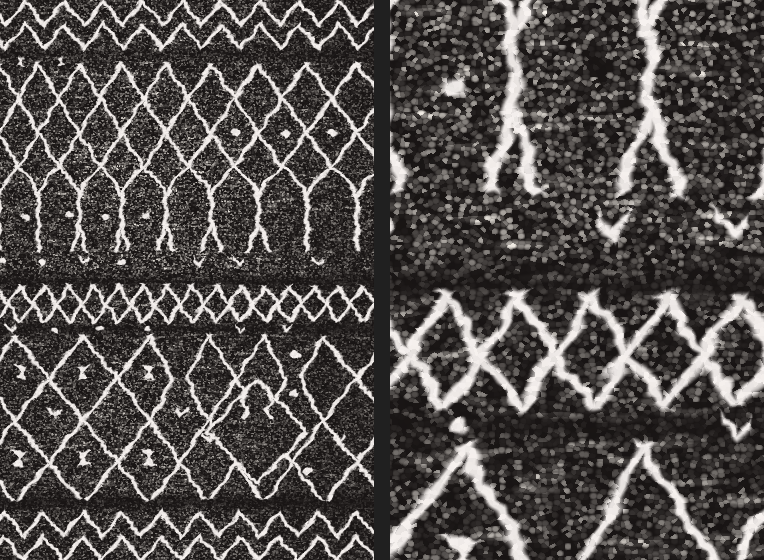
Left: the whole. Right: its middle third, enlarged.
Write a Shadertoy shader that draws this pattern.

```glsl
float hash(vec2 p) {
    vec3 q = fract(vec3(p.xyx) * 0.1031);
    q += dot(q, q.yzx + 33.33);
    return fract((q.x + q.y) * q.z);
}

// Cellular noise: x = distance to the nearest seed, y = random value of its cell
vec2 cellular(vec2 p) {
    vec2 nearest = vec2(9.0, 0.0), base = floor(p);
    for (int j = -1; j <= 1; j++)
    for (int i = -1; i <= 1; i++) {
        vec2 cell = base + vec2(i, j);
        vec2 seed = cell + vec2(hash(cell + 17.0), hash(cell + 71.0));
        float dist = length(p - seed);
        if (dist < nearest.x) nearest = vec2(dist, hash(cell + 131.0));
    }
    return nearest;
}

float tri(float t) { return abs(fract(t + 0.5) - 0.5); }

float band(float y, float centre, float width) {
    float t = (y - centre) / width;
    return exp(-t * t);
}

// Mirrored strands at a given spread either side of each whole column
float strands(float u, float spread, float scale) {
    return abs(tri(u) - spread) * scale;
}

const float DOT = 0.0, BOW = 1.0, VEE = 2.0, MIXED = 3.0;

// A row of small motifs between two x limits; MIXED also skips some slots
float motifRow(vec2 p, float y, float x0, float period, vec2 limits, float kind, float size) {
    float slot = round((p.x - x0) / period), x = x0 + slot * period;
    float pick = hash(vec2(slot, y));
    if (x < limits.x || x > limits.y || (kind == MIXED && pick > 0.8)) return 9.0;
    vec2 q = (p - vec2(x, y) - 0.9 * vec2(pick - 0.5, fract(pick * 7.0) - 0.5)) / size;
    if (kind == MIXED) kind = pick < 0.35 ? DOT : VEE;
    float d = length(q * vec2(0.85, 1.1)) - 0.95;
    if (kind == BOW) d = max(abs(q.x) - 0.75 * abs(q.y) - 0.25, abs(q.y) - 1.7);
    if (kind == VEE) d = max(abs(q.y + abs(q.x) - 0.6) * 0.7 - 0.4, abs(q.x) - 1.6);
    return d * size;
}

float motifs(vec2 p) {
    float d = motifRow(p, 16.2, 5.3, 10.4, vec2(0, 18), BOW, 0.6);
    d = min(d, motifRow(p, 35.3, 63.5, 12.5, vec2(60, 90), DOT, 1.15));
    d = min(d, motifRow(p, 57.7, 7.0, 10.9, vec2(0, 42), DOT, 0.9));
    d = min(d, motifRow(p, 70.2, 1.0, 10.5, vec2(0, 87), MIXED, 0.9));
    d = min(d, motifRow(p, 88.3, 15.0, 12.3, vec2(0, 92), MIXED, 0.8));
    d = min(d, motifRow(p, 99.7, 5.5, 17.0, vec2(0, 45), BOW, 1.0));
    d = min(d, motifRow(p, 111.0, 14.5, 17.0, vec2(0, 50), MIXED, 1.1));
    d = min(d, motifRow(p, 123.0, 4.8, 17.7, vec2(0, 45), BOW, 1.15));
    d = min(d, motifRow(p, 117.3, 55.5, 34.5, vec2(50, 92), VEE, 1.0));
    d = min(d, motifRow(p, 94.8, 79.0, 50.0, vec2(70, 85), DOT, 1.2));
    d = min(d, motifRow(p, 105.7, 79.0, 50.0, vec2(70, 85), DOT, 1.0));
    return min(d, motifRow(p, 126.0, 82.0, 50.0, vec2(70, 85), DOT, 1.2));
}

float upperField(vec2 p) {
    float u = (sqrt(115.3 + 0.82 * (p.x - 10.2)) - 10.74) / 0.41;
    float v = (p.y - 17.2) / 18.4, spread = tri(v);
    if (v > 1.5) spread *= 2.0 * spread;
    // Hanging strands, some split into legs
    if (v > 2.0) {
        float column = round(u);
        float split = column > 0.5 && column < 5.5 ? 0.25 + 0.4 * hash(vec2(column, 3.0)) : 0.0;
        spread = split * max(v - 2.3, 0.0);
    }
    return max(strands(u, spread, 10.0), max(-v, v - 2.7) * 18.4);
}

float smallField(vec2 p) {
    float v = (p.y - 76.7) / 9.7;
    return max(strands((p.x - 5.5) / 6.54, tri(v), 5.4), max(-v, v - 0.95) * 9.7);
}

float lowerField(vec2 p) {
    float u = (p.x - 5.5 - 1.5 * sin(p.x * 0.075 - 1.5)) / 16.5;
    float v = (p.y - 90.2) / 22.4;
    // Some neighbours on the right stop short of meeting
    float gap = u > 2.0 && mod(floor(u), 2.0) < 0.5 ? 0.25 * smoothstep(0.9, 0.6, v) : 0.0;
    float d = max(strands(u, tri(v) * (1.0 - gap), 13.2), max(-v, v - 1.93) * 22.4);
    // One large diamond replaces the lattice, with two squiggles inside
    vec2 q = p - vec2(68.8, 115.6);
    float diamond = (abs(q.x) / 13.3 + abs(q.y) / 14.0 - 1.0) * 9.6;
    d = min(max(d, -diamond), abs(diamond));
    float squiggle = abs(abs(q.x) - 3.2 - 0.8 * sin(q.y * 1.3)) * 0.8;
    return min(d, max(squiggle, abs(q.y + 6.6) - 2.7));
}

void mainImage(out vec4 fragColor, in vec2 fragCoord) {
    // Canvas is 100 wide and 150 tall, measured from the top
    vec2 uv = fragCoord / iResolution.xy;
    vec2 p = vec2(100.0 * uv.x, 150.0 * (1.0 - uv.y));
    vec2 knot = cellular(p * vec2(1.9, 2.2));
    vec2 streak = cellular(p * vec2(0.2, 1.2));

    // Hand-woven wobble
    vec2 w = p + 0.32 * vec2(sin(p.y * 1.1 + 2.0 * sin(p.x * 0.23)), sin(p.x * 0.9 + 2.0 * sin(p.y * 0.3)));
    w += 0.14 * sin(p.yx * 3.1 + p * 1.7);

    // Zigzag borders
    float d = 9.0;
    for (int i = 0; i < 4; i++) {
        float top = i < 2 ? 0.4 + 6.2 * float(i) : 124.3 + 6.5 * float(i);
        float peak = i < 2 ? 27.7 : 22.1;
        d = min(d, abs(w.y - top - 12.6 * tri((w.x - peak) / 10.48)) * 0.64);
    }
    d = min(min(d, upperField(w)), min(smallField(w), lowerField(w)));
    d = min(d, motifs(w) + 0.45);

    // Flecked ground, paler mid-field, dark bands between the fields
    float light = 0.48 + 0.25 * band(p.y, 47.0, 26.0) + 0.12 * band(p.y, 112.0, 18.0);
    light += 0.2 * band(p.x, 42.0, 30.0) + 0.12 * band(p.y, 70.5, 2.5) - 0.1 * smoothstep(60.0, 100.0, p.x);
    float dark = band(p.y, 75.5, 1.6) + band(p.y, 88.0, 1.3) + band(p.y, 134.5, 2.0) + 0.6 * band(p.y, 14.5, 1.6);
    light *= 1.0 - 0.65 * min(dark, 1.0);
    float fleck = 0.75 * knot.y * knot.y * smoothstep(0.95, 0.3, knot.x);
    fleck += 0.3 * smoothstep(0.7, 0.9, streak.y) * smoothstep(0.6, 0.2, streak.x) * (0.4 + knot.y);
    vec3 color = mix(vec3(0.095, 0.08, 0.078), vec3(0.95, 0.93, 0.9), light * fleck);

    // Pale wool with ragged edges
    float halfWidth = 0.4 + 0.16 * knot.y, soft = max(0.28, 100.0 / iResolution.x);
    vec3 wool = vec3(0.97, 0.95, 0.94) * (0.93 + 0.07 * knot.y);
    color = mix(color, wool, smoothstep(halfWidth + soft, halfWidth - soft, d));
    fragColor = vec4(color, 1.0);
}
```
